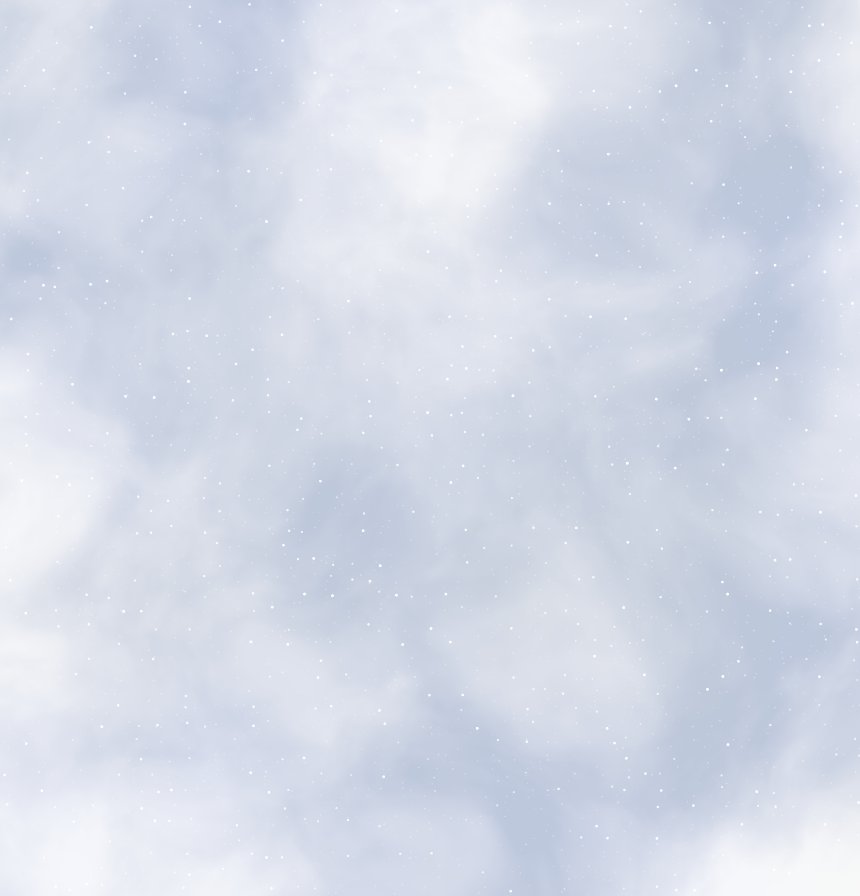
Give the GLSL for this texture, as a Shadertoy shader.

```glsl
const vec3 SHADOW_BLUE = vec3(0.745, 0.785, 0.860);
const vec3 MIST_BLUE   = vec3(0.865, 0.882, 0.926);
const vec3 CLOUD_WHITE = vec3(0.966, 0.970, 0.980);
const vec3 SNOW_WHITE  = vec3(0.995);

// Integer hash: two values in 0..1 for a lattice cell
vec2 hash2(vec2 cell, uint seed) {
    uvec2 v = uvec2(ivec2(floor(cell))) + uvec2(seed, seed * 7u);
    v = v * 1664525u + 1013904223u;
    v.x += v.y * 1664525u;
    v.y += v.x * 1664525u;
    v ^= v >> 16u;
    v.x += v.y * 1664525u;
    v.y += v.x * 1664525u;
    v ^= v >> 16u;
    return vec2(v >> 8u) / 16777216.0;
}

float valueNoise(vec2 p, uint seed) {
    vec2 cell = floor(p);
    vec2 f = fract(p);
    vec2 w = f * f * f * (f * (f * 6.0 - 15.0) + 10.0);
    float a = hash2(cell, seed).x;
    float b = hash2(cell + vec2(1.0, 0.0), seed).x;
    float c = hash2(cell + vec2(0.0, 1.0), seed).x;
    float d = hash2(cell + vec2(1.0, 1.0), seed).x;
    return mix(mix(a, b, w.x), mix(c, d, w.x), w.y);
}

// Octaves of noise, normalised to 0..1
float fbm(vec2 p, int octaves, uint seed) {
    const mat2 TURN = mat2(0.8, 0.6, -0.6, 0.8);
    float sum = 0.0, total = 0.0, amplitude = 0.5;
    for (int i = 0; i < octaves; i++) {
        sum += amplitude * valueNoise(p, seed + uint(i));
        total += amplitude;
        amplitude *= 0.5;
        p = TURN * p * 2.03 + 5.7;
    }
    return sum / total;
}

vec3 cloudColor(float density) {
    vec3 shade = mix(SHADOW_BLUE, MIST_BLUE, clamp((density - 0.20) / 0.23, 0.0, 1.0));
    return mix(shade, CLOUD_WHITE, smoothstep(0.40, 0.67, density));
}

// One jittered round fleck in some of the grid cells
float flecks(vec2 p, float cells, float share, float radius, float pixel, uint seed) {
    vec2 cell = floor(p * cells);
    vec2 center = mix(vec2(0.25), vec2(0.75), hash2(cell, seed));
    vec2 traits = hash2(cell, seed + 31u);
    float size = radius * mix(0.7, 1.25, traits.y);
    float dist = length(fract(p * cells) - center) / cells;
    float disc = 1.0 - smoothstep(size - 0.5 * pixel, size + 0.5 * pixel, dist);
    return disc * step(traits.x, share) * mix(0.5, 1.0, traits.y);
}

void mainImage(out vec4 fragColor, in vec2 fragCoord) {
    vec2 p = fragCoord / iResolution.y;
    float pixel = 1.0 / iResolution.y;

    // Soft clouds, gently warped
    vec2 warp = vec2(fbm(p * 4.0, 3, 40u), fbm(p * 4.0, 3, 60u)) - 0.5;
    float density = fbm(p * 3.3 + warp * 0.5 + 2.3, 6, 11u);
    vec3 color = cloudColor(density);

    // Drift between grey and lavender
    float tint = fbm(p * 3.0 + 9.0, 3, 80u) - 0.5;
    color += tint * vec3(-0.015, -0.010, 0.025);

    // Fine dust and brighter snow
    float dust = flecks(p, 130.0, 0.20, 0.0008, pixel, 101u) * 0.35;
    float snow = flecks(p, 55.0, 0.25, 0.0013, pixel, 202u);
    color = mix(color, SNOW_WHITE, max(dust, snow));

    fragColor = vec4(clamp(color, 0.0, 1.0), 1.0);
}
```
